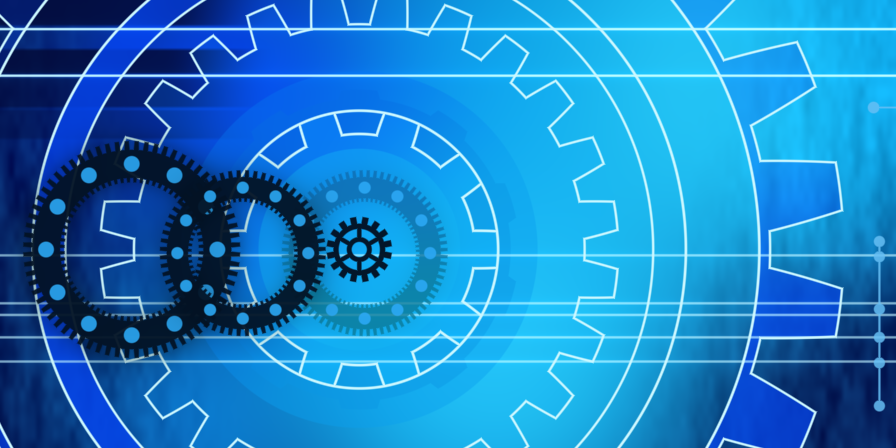
Reproduce this background procedurally as a Shadertoy shader.

```glsl
const float TAU = 6.2831853;
const vec3 NAVY = vec3(.02, .12, .36);
const vec3 BLUE = vec3(.02, .27, .95);
const vec3 CYAN = vec3(.05, .66, .92);
const vec3 AQUA = vec3(.18, .82, .98);
const vec3 PALE = vec3(.8, .97, 1.);
const vec3 INK = vec3(.01, .07, .14);

float fill(float d, float aa) { return 1. - smoothstep(-aa, aa, d); }

float stroke(float d, float width, float aa) { return fill(abs(d) - width, aa); }

float band(float x, float lo, float hi, float soft) {
    return smoothstep(lo - soft, lo + soft, x) * (1. - smoothstep(hi - soft, hi + soft, x));
}

// Elliptic spot; higher power gives a flatter top
float glow(vec2 p, vec2 centre, vec2 radius, float power) {
    vec2 q = (p - centre) / radius;
    return exp(-pow(dot(q, q), power));
}

float hash(vec2 p) { return fract(sin(dot(p, vec2(127.1, 311.7))) * 43758.5); }

float noise(vec2 p) {
    vec2 i = floor(p), f = fract(p);
    f = f * f * (3. - 2. * f);
    return mix(mix(hash(i), hash(i + vec2(1, 0)), f.x),
               mix(hash(i + vec2(0, 1)), hash(i + 1.), f.x), f.y);
}

// Toothed circle; teeth point inward when tip < root.
// halfWidth is the tooth half width at root and tip, in cells.
float toothedEdge(vec2 q, float teeth, float root, float tip, vec2 halfWidth) {
    float r = length(q), side = sign(tip - root);
    float cell = abs(fract(atan(q.y, q.x) * teeth / TAU) - .5);
    float taper = clamp((r - root) / (tip - root), 0., 1.);
    float flank = (cell - mix(halfWidth.x, halfWidth.y, taper)) * TAU / teeth * r;
    return side * min(side * (r - root), max(side * (r - tip), flank));
}

// Circles spaced evenly around a ring
float ringOfDots(vec2 q, float count, float ring, float radius) {
    float sector = TAU / count;
    float a = atan(q.y, q.x);
    a -= sector * floor(a / sector + .5);
    return length(length(q) * vec2(cos(a), sin(a)) - vec2(ring, 0)) - radius;
}

// Perforated cog ring with teeth on both rims
vec3 cogRing(vec3 col, vec2 q, float tip, float teeth, vec3 tint, float alpha, float shade, float aa) {
    float outer = toothedEdge(q, teeth, tip * .92, tip, vec2(.28, .2));
    float inner = toothedEdge(q, teeth, tip * .66, tip * .62, vec2(.28, .2));
    float plate = max(outer, -inner);
    float holes = ringOfDots(q, 12., tip * .79, tip * .073);
    col *= 1. - shade * exp(-max(plate, 0.) * 40.);
    col = mix(col, tint, alpha * fill(plate, aa));
    return mix(col, vec3(.17, .66, .96), .9 * fill(holes, aa));
}

// Small cog with six spokes and a hub
float spokedCog(vec2 q) {
    float r = length(q);
    float rim = max(toothedEdge(q, 16., .058, .073, vec2(.3, .24)), .046 - r);
    float a = abs(fract(atan(q.y, q.x) * 6. / TAU) - .5) * TAU / 6.;
    float spoke = max(r * sin(a) - .005, r - .05);
    return max(min(rim, min(spoke, r - .028)), .017 - r);
}

vec3 backdrop(vec2 p) {
    vec3 col = mix(NAVY, vec3(.04, .46, .8), .9 * glow(p, vec2(.46, .06), vec2(.3, .4), 1.));
    col = mix(col, CYAN, glow(p, vec2(1.75, .87), vec2(.62, .52), 2.));
    col = mix(col, CYAN, glow(p, vec2(1.1, .5), vec2(.54, .85), 2.));
    col = mix(col, AQUA, .65 * glow(p, vec2(1.55, .8), vec2(.3, .42), 1.));
    col = mix(col, AQUA, .75 * glow(p, vec2(1.1, .24), vec2(.34, .36), 1.));
    col = mix(col, BLUE, .95 * glow(p, vec2(.52, .79), vec2(.36, .32), 1.));
    // Blurred columns near the sides
    float sides = smoothstep(.65, 1.05, abs(p.x - .95) + .3 * (1. - p.y));
    float columns = noise(p * vec2(36, 9)) + .5 * noise(p * vec2(80, 34)) - .75;
    col += sides * columns * vec3(.04, .14, .16);
    // Dark horizontal bars at upper left
    float bars = band(p.y, .943, 1.1, .004) + band(p.y, .835, .89, .005)
               + .7 * band(p.y, .76, .826, .005) + .4 * band(p.y, .69, .755, .005);
    return mix(col, vec3(.01, .04, .22), .85 * bars * (1. - smoothstep(.36, .62, p.x)));
}

void mainImage(out vec4 fragColor, in vec2 fragCoord) {
    vec2 p = fragCoord / iResolution.y;
    float aa = 1. / iResolution.y;
    vec2 hub = vec2(.802, .443), q = p - hub;
    float r = length(q);
    vec3 col = backdrop(p);

    // Large translucent gears
    float outerGear = toothedEdge(q, 24., .917, 1.081, vec2(.33, .19));
    float midGear = toothedEdge(q, 24., .503, .578, vec2(.32, .21));
    float innerGear = toothedEdge(q, 10., .31, .258, vec2(.29, .24));
    float left = 1. - smoothstep(.2, 1.1, p.x);
    float low = 1. - smoothstep(.2, .75, p.y);
    col = mix(col, BLUE, (.25 + .45 * low) * fill(max(outerGear, .893 - r), aa));
    col = mix(col, BLUE, .8 * left * band(r, .656, .729, aa));
    col = mix(col, vec3(.05, .65, 1.), .12 * fill(midGear, aa));

    // Concentric tinted discs around the hub, lighter toward lower right
    float light = smoothstep(-.35, .2, q.x - q.y);
    vec3 discTint = mix(vec3(.04, .5, .97), vec3(.07, .7, .97), light);
    float halo = toothedEdge(q, 10., .338, .357, vec2(.22, .18));
    col = mix(col, discTint * vec3(.6, .89, .96), .45 * fill(r - .398, aa));
    col = mix(col, discTint * vec3(.6, .84, .92), .45 * fill(halo, aa));
    col = mix(col, discTint, .75 * fill(innerGear, aa));
    col = mix(col, vec3(.08, .72, .97), .4 * fill(r - .225, aa));

    // Horizontal light lines
    float rows[7] = float[7](.935, .831, .430, .323, .297, .247, .193);
    for (int i = 0; i < 7; i++) {
        float strength = i < 2 ? .9 : .6;
        float d = p.y - rows[i];
        col = mix(col, PALE, strength * stroke(d, .0027, aa));
        col += .08 * strength * exp(-abs(d) * 110.) * CYAN;
    }

    // Pale gear outlines
    float outline = max(stroke(outerGear, .0027, aa), stroke(midGear, .0027, aa));
    outline = max(outline, max(stroke(innerGear, .003, aa), stroke(r - .31, .003, aa)));
    outline = max(outline, max(stroke(r - .656, .0027, aa), stroke(r - .729, .003, aa)));
    outline = max(outline, stroke(r - .893, .003, aa));
    col = mix(col, PALE, outline);

    // Linked nodes at the right edge
    float link = max(abs(p.x - 1.963) - .0025, abs(p.y - .277) - .184);
    link = min(link, max(abs(p.y - .76) - .002, 1.95 - p.x));
    link = min(link, length(p - vec2(1.95, .76)) - .013);
    float drops[6] = float[6](.461, .427, .31, .247, .19, .094);
    for (int i = 0; i < 6; i++) link = min(link, length(p - vec2(1.963, drops[i])) - .0125);
    col = mix(col, vec3(.4, .75, .96), .85 * fill(link, aa));

    // Foreground cogs
    vec3 teal = mix(vec3(.04, .47, .58), vec3(.06, .42, .68), smoothstep(.3, .6, p.y));
    col = cogRing(col, p - vec2(.814, .435), .185, 72., teal, .75, .05, aa);
    col = cogRing(col, p - vec2(.294, .443), .242, 68., INK, .93, .25, aa);
    col = cogRing(col, p - vec2(.542, .435), .185, 60., INK, .93, .15, aa);
    col = mix(col, INK, .97 * fill(spokedCog(q), aa));

    fragColor = vec4(clamp(col, 0., 1.), 1.);
}
```
